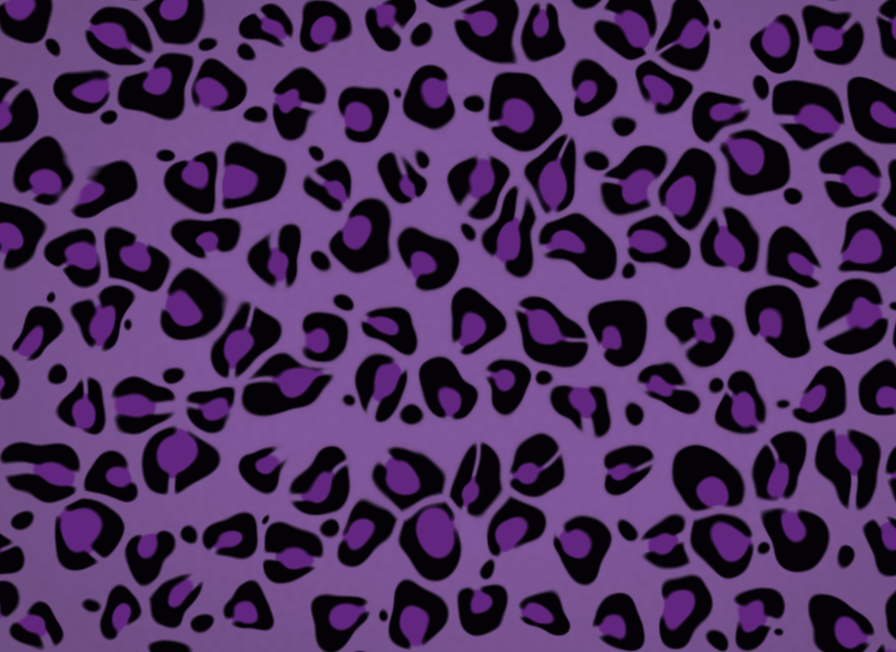
Give the GLSL for this pattern, as a Shadertoy shader.

```glsl
const float ROWS = 8.9;              // spot rows over the canvas height
const float JITTER = 0.46;           // scatter of spot centres, in cells
const vec2  SPOT_SIZE = vec2(0.32, 0.51);
const vec2  STRETCH = vec2(1.04, 1.26);
const vec2  HOLE_SIZE = vec2(0.34, 0.54);
const vec2  NOTCH_WIDTH = vec2(0.03, 0.11);
const float SECOND_NOTCH = 0.42;     // share of spots opened on both sides
const float SPACING = 0.055;         // half the least gap between spots
const float WARP = 0.15;
const float DOT_MAX = 0.14;
const float DOT_MIN = 0.055;
const float SOFTNESS = 0.030;
const vec2  LIGHT_CENTRE = vec2(0.56, 0.52);
const vec3  LILAC  = vec3(0.505, 0.342, 0.612);
const vec3  DUSK   = vec3(0.435, 0.305, 0.515);
const vec3  VIOLET = vec3(0.385, 0.150, 0.505);
const vec3  INK    = vec3(0.015, 0.008, 0.022);
const float TAU = 6.28318;

struct Spot { float outline; vec2 local; vec2 radii; vec2 id; };

vec3 hash3(vec2 p) {
    vec3 q = fract(p.xyx * vec3(0.1031, 0.1030, 0.0973) + 0.137);
    q += dot(q, q.yxz + 33.33);
    return fract((q.xxy + q.yzz) * q.zyx);
}

vec2 unit(float angle) { return vec2(cos(angle), sin(angle)); }

float gradientNoise(vec2 p) {
    vec2 i = floor(p), f = fract(p), u = f * f * (3.0 - 2.0 * f);
    vec2 e = vec2(0.0, 1.0);
    float a = dot(unit(TAU * hash3(i).x), f);
    float b = dot(unit(TAU * hash3(i + e.yx).x), f - e.yx);
    float c = dot(unit(TAU * hash3(i + e.xy).x), f - e.xy);
    float d = dot(unit(TAU * hash3(i + e.yy).x), f - e.yy);
    return mix(mix(a, b, u.x), mix(c, d, u.x), u.y);
}

float smoothMax(float a, float b, float k) {
    float h = max(k - abs(a - b), 0.0) / k;
    return max(a, b) + h * h * k * 0.25;
}

float ellipse(vec2 p, vec2 r) {
    float k = length(p / r);
    return k * (k - 1.0) / max(length(p / (r * r)), 0.001);
}

float ray(vec2 p, vec2 dir) { return length(p - dir * max(dot(p, dir), 0.0)); }

float cover(float d) { return 1.0 - smoothstep(-SOFTNESS, SOFTNESS, d); }

// Nearest spot on a staggered, jittered grid, kept clear of its neighbours
Spot nearestSpot(vec2 p) {
    Spot s = Spot(9.0, vec2(0.0), vec2(1.0), vec2(0.0));
    float second = 9.0;
    for (int j = -1; j <= 1; j++)
    for (int i = -1; i <= 1; i++) {
        float row = floor(p.y) + float(j);
        float shift = 0.5 * mod(row, 2.0);
        vec2 id = vec2(floor(p.x - shift) + float(i), row);
        vec3 h = hash3(id + 11.0), g = hash3(id + 57.0);
        vec2 centre = id + vec2(0.5 + shift, 0.5) + JITTER * (h.xy - 0.5);
        // Spots lie flat on the left and stand upright further right
        float tilt = mix(0.1, 1.75, smoothstep(2.0, 5.0, id.x)) + 1.7 * (g.x - 0.5);
        vec2 axis = unit(tilt), q = p - centre;
        q = vec2(dot(q, axis), dot(q, vec2(-axis.y, axis.x)));
        float a = mix(STRETCH.x, STRETCH.y, g.y);
        vec2 r = mix(SPOT_SIZE.x, SPOT_SIZE.y, h.z) * vec2(a, 1.0 / a);
        float egg = 0.045 * cos(3.0 * atan(q.y, q.x + 0.0001) + TAU * g.z);
        float d = ellipse(q, r) - egg * smoothstep(0.0, 0.3, length(q));
        if (d < s.outline) {
            second = s.outline;
            s = Spot(d, q, r, id);
        } else second = min(second, d);
    }
    s.outline = smoothMax(s.outline, SPACING - 0.5 * (second - s.outline), 0.08);
    return s;
}

// Small dot in the roomiest of a few places within each cell
float fillerDot(vec2 p) {
    vec2 cell = floor(p), best = cell;
    float room = 0.0;
    for (int i = 0; i < 5; i++) {
        vec2 c = cell + 0.17 + 0.66 * hash3(cell + 31.0 * float(i + 3)).xy;
        float clear = nearestSpot(c).outline - 0.07;
        if (clear > room) { room = clear; best = c; }
    }
    float r = min(room, DOT_MAX);
    vec2 axis = unit(TAU * hash3(cell).z), q = p - best;
    q = vec2(dot(q, axis), dot(q, vec2(-axis.y, axis.x)));
    return r < DOT_MIN ? 1.0 : ellipse(q, r * vec2(1.1, 0.85));
}

void mainImage(out vec4 fragColor, in vec2 fragCoord) {
    vec2 uv = fragCoord / iResolution.xy;
    vec2 p = fragCoord / iResolution.y * ROWS;
    vec2 w = p + WARP * vec2(gradientNoise(p * 1.7), gradientNoise(p * 1.7 + 41.3));

    // Hollow each spot and open its ring on one or two sides
    Spot s = nearestSpot(w);
    vec3 h = hash3(s.id + 83.0), g = hash3(s.id + 129.0);
    vec2 dir = unit(TAU * h.x);
    vec2 q = s.local - dir * s.radii * 0.24;
    vec2 holeRadii = s.radii * mix(HOLE_SIZE.x, HOLE_SIZE.y, h.y);
    float hole = ellipse(q, holeRadii);
    float width = mix(NOTCH_WIDTH.x, NOTCH_WIDTH.y, h.z);
    float notch = ray(q, dir) - width;
    if (g.x < SECOND_NOTCH)
        notch = min(notch, ray(q, -unit(TAU * h.x + g.y - 0.5)) - 0.7 * width);
    float cavity = -smoothMax(-hole, -notch, 0.06);
    float ring = smoothMax(s.outline, -cavity, 0.07);
    float heart = smoothMax(s.outline + 0.02, ellipse(q, holeRadii + 0.08), 0.05);
    float ink = min(ring, fillerDot(w));

    // Lit ground, duller towards the rim and close to the ink
    float dusk = smoothstep(0.25, 0.75, length(uv - LIGHT_CENTRE));
    dusk = max(dusk, 0.6 * (1.0 - smoothstep(0.0, 0.08, ink)));
    vec3 colour = mix(LILAC, DUSK, dusk) + 0.012 * gradientNoise(p * 9.0);
    colour = mix(colour, VIOLET, cover(heart));
    colour = mix(colour, INK, cover(ink));
    fragColor = vec4(colour, 1.0);
}
```
